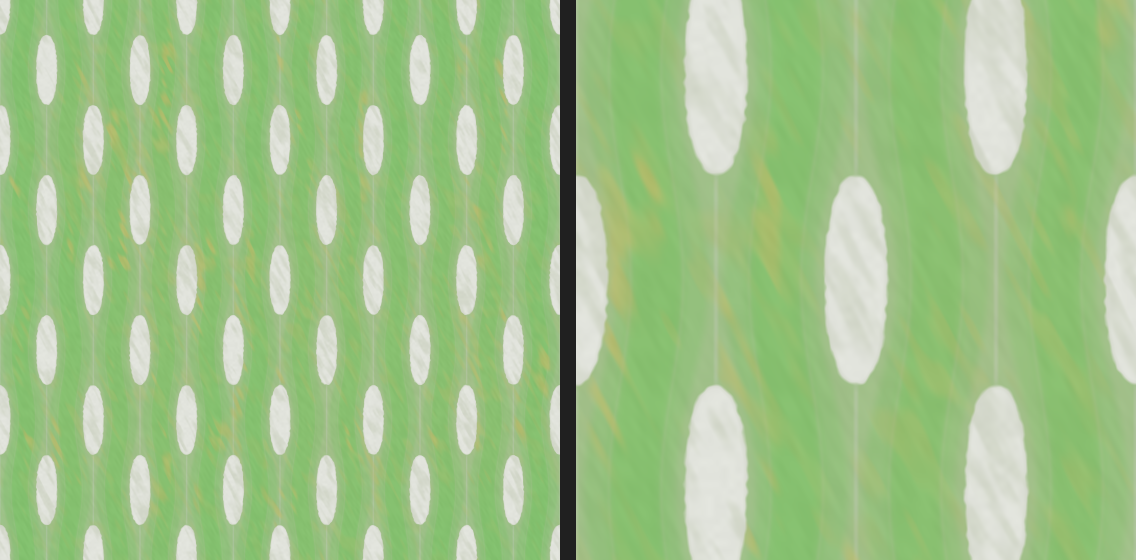
Left: the whole. Right: its middle third, enlarged.
This pattern is drawn by a Shadertoy shader. Its source:

```glsl
const float TAU = 6.28319;
const float PX = 1.0 / 768.0;              // design unit, a fraction of the canvas
const vec2 REPEATS = vec2(6.0, 4.0);
const vec2 OVAL_RADII = vec2(14.2, 47.8) * PX;
const float OVAL_POWER = 2.25;

const vec3 LEAF = vec3(0.525, 0.752, 0.435);
const vec3 SAGE = vec3(0.575, 0.75, 0.487);
const vec3 MIST = vec3(0.63, 0.75, 0.54);
const vec3 THREAD = vec3(0.69, 0.77, 0.63);
const vec3 IVORY = vec3(0.885, 0.893, 0.865);
const vec3 IVORY_SHADE = vec3(0.81, 0.83, 0.77);
const vec3 OCHRE = vec3(0.76, 0.73, 0.41);

float hash(vec2 p) {
    return fract(sin(dot(p, vec2(127.1, 311.7))) * 43758.5453);
}

// Lattice value that wraps; each vertical wrap also slides by shift cells.
float latticeValue(vec2 cell, vec2 period, float shift) {
    cell.x -= shift * floor(cell.y / period.y);
    return hash(mod(cell, period));
}

float noise(vec2 p, vec2 period, float shift) {
    vec2 i = floor(p), f = fract(p);
    f = f * f * (3.0 - 2.0 * f);
    float a = latticeValue(i, period, shift);
    float b = latticeValue(i + vec2(1, 0), period, shift);
    float c = latticeValue(i + vec2(0, 1), period, shift);
    float d = latticeValue(i + vec2(1, 1), period, shift);
    return mix(mix(a, b, f.x), mix(c, d, f.x), f.y);
}

float tiledNoise(vec2 uv, vec2 period) {
    return noise(uv * period, period, 0.0);
}

// Steep diagonal streaks falling to the right.
float twill(vec2 uv, float count, float rows) {
    vec2 p = vec2(count * (2.0 * uv.x + uv.y), rows * uv.y);
    return noise(p, vec2(2.0 * count, rows), count);
}

float ovalDistance(vec2 p, vec2 radii, float power) {
    vec2 s = abs(p) / radii + 1e-4;
    vec2 slope = power * pow(s, vec2(power - 1.0)) / radii;
    return (dot(pow(s, vec2(power)), vec2(1.0)) - 1.0) / length(slope);
}

float inside(float d, float softness) {
    return 1.0 - smoothstep(-softness, softness, d);
}

void mainImage(out vec4 fragColor, in vec2 fragCoord) {
    vec2 uv = fragCoord / iResolution.xy;
    float aa = max(0.9 * PX, 0.75 / iResolution.y);

    // Half-drop columns
    float columns = 2.0 * REPEATS.x;
    float column = floor(uv.x * columns + 0.5);
    vec2 cell = vec2(uv.x * columns - column, uv.y * REPEATS.y - 0.5 * mod(column, 2.0));
    cell.y -= floor(cell.y + 0.5);
    vec2 p = cell / vec2(columns, REPEATS.y);

    // Cloth texture
    float streak = twill(uv, 64.0, 34.0);
    float fineStreak = twill(uv, 120.0, 80.0);
    float grain = tiledNoise(uv, vec2(230.0));
    float cloud = tiledNoise(uv, vec2(7.0, 4.0));

    // Nested bands swelling around the ovals
    float swell = cos(TAU * cell.y);
    float side = abs(p.x);
    float outerEdge = side - (20.0 + 5.0 * swell) * PX;
    float innerEdge = side - (11.0 + 7.5 * swell) * PX;
    vec3 col = mix(LEAF, SAGE, inside(outerEdge, 4.5 * PX));
    col = mix(col, MIST, 0.85 * inside(innerEdge, 3.0 * PX));
    col = mix(col, MIST, 0.4 * inside(abs(outerEdge) - 0.7 * PX, 1.2 * PX));
    col = mix(col, THREAD, 0.75 * inside(side - 0.9 * PX, aa));

    // Uneven dye and ochre wear
    col += vec3(0.035, -0.006, 0.008) * (cloud - 0.5);
    float flecks = smoothstep(0.55, 0.9, streak);
    col = mix(col, OCHRE, flecks * (0.08 + 0.2 * cloud));
    float patches = smoothstep(0.68, 0.95, tiledNoise(uv, vec2(40.0, 9.0)));
    col = mix(col, OCHRE, 0.6 * patches * smoothstep(0.35, 0.8, streak));
    col += 0.025 * (fineStreak - 0.5);

    // Ivory ovals with slightly frayed edges
    float d = ovalDistance(p, OVAL_RADII, OVAL_POWER) + (grain - 0.5) * 1.3 * PX;
    float weave = smoothstep(0.35, 0.85, 0.7 * streak + 0.3 * fineStreak);
    vec3 ivory = mix(IVORY, IVORY_SHADE, 0.8 * weave);
    ivory = mix(ivory, IVORY_SHADE, 0.5 * smoothstep(-2.5 * PX, 0.0, d));
    ivory += 0.02 * (grain - 0.5);
    col = mix(col, MIST, 0.5 * inside(d - 2.0 * PX, 2.0 * PX));
    col = mix(col, ivory, inside(d, aa));

    fragColor = vec4(col, 1.0);
}
```
